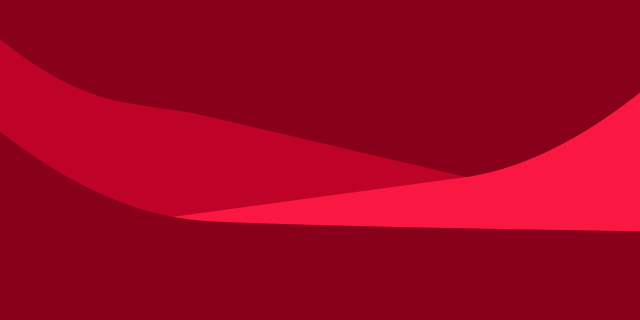
This background is drawn by a WebGL 1 fragment shader. Its source:

```glsl
precision highp float;
// Two flat red ribbons crossing a dark crimson ground: a mid-red band sweeping
// down from the left and a bright wedge rising to the right. Each edge is a
// height function of x, joined from cubic Hermite spans and straight lines.

uniform vec2 u_resolution;

// Height at x of the cubic from point a to point b with end slopes ma and mb
float span(float x, vec2 a, vec2 b, float ma, float mb) {
  float w = b.x - a.x;
  float t = (x - a.x) / w;
  float s = 1.0 - t;
  return s * s * ((1.0 + 2.0 * t) * a.y + t * w * ma)
       + t * t * ((1.0 + 2.0 * s) * b.y - s * w * mb);
}

// Upper edge of the mid-red band: hollow, gentle shoulder, straight descent
float bandTop(float x) {
  vec2 hollow = vec2(0.3646, 0.6849), shoulder = vec2(0.638, 0.6388);
  if (x < hollow.x) return span(x, vec2(0.0, 0.8776), hollow, -0.81, -0.22);
  if (x < shoulder.x) return span(x, hollow, shoulder, -0.22, -0.23);
  return shoulder.y - 0.2344 * (x - shoulder.x);
}

// Upper edge of the bright wedge: straight, then curving upward
float wedgeTop(float x) {
  vec2 bend = vec2(1.4505, 0.4458);
  if (x < bend.x) return bend.y + 0.1355 * (x - bend.x);
  return span(x, bend, vec2(2.0, 0.7109), 0.145, 0.79);
}

// Lower edge shared by both ribbons
float ribbonBottom(float x) {
  vec2 dip = vec2(0.552, 0.3203), flatStart = vec2(0.7813, 0.3034);
  if (x < dip.x) return span(x, vec2(0.0, 0.5885), dip, -0.77, -0.17);
  if (x < flatStart.x) return span(x, dip, flatStart, -0.17, -0.034);
  return span(x, flatStart, vec2(2.0, 0.2773), -0.034, -0.017);
}

// Antialiased coverage of a signed height above an edge
float cover(float height) {
  return clamp(height * u_resolution.y + 0.5, 0.0, 1.0);
}

void main() {
  // Canvas two units wide and one unit high
  vec2 p = gl_FragCoord.xy / u_resolution * vec2(2.0, 1.0);

  vec3 ground = vec3(0.535, 0.0, 0.098);
  vec3 band = vec3(0.749, 0.008, 0.153);
  vec3 wedge = vec3(0.98, 0.09, 0.26);

  float inWedge = cover(wedgeTop(p.x) - p.y);
  float inBand = cover(bandTop(p.x) - p.y);
  float aboveBottom = cover(p.y - ribbonBottom(p.x));

  // Wedge lies over the band; the shared lower edge trims both
  vec3 ribbons = mix(band, wedge, inWedge);
  vec3 color = mix(ground, ribbons, min(aboveBottom, max(inBand, inWedge)));
  gl_FragColor = vec4(color, 1.0);
}
```
